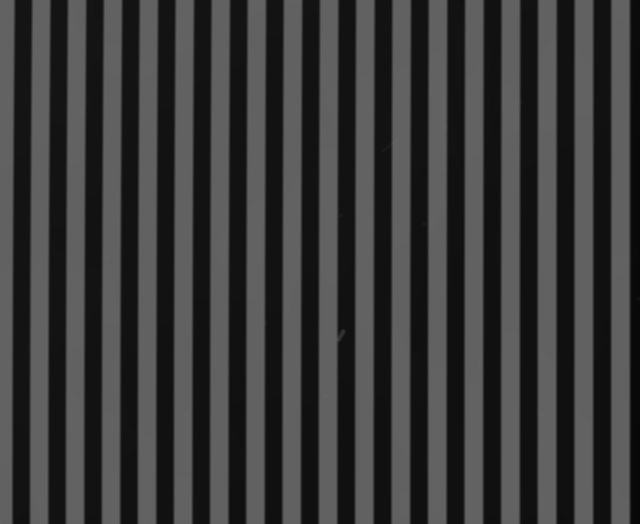
Give the GLSL for this pattern, as a Shadertoy shader.

```glsl
// Soft vertical grey and black bars, slightly tilted, with faint dust and scratches
#define BARS 17.866       // repeats across the width
#define OFFSET -0.349     // phase at the left edge
#define STRETCH -0.246    // slow widening of the bars to the right
#define TILT 0.065        // lean of the left bars, in repeats
#define DARK_WIDTH 0.487  // dark share of one repeat
#define SOFTNESS 0.055    // half width of the blurred edge, in repeats
#define LIGHT vec3(0.382)
#define DARK vec3(0.068)
#define DUST_CELLS 9.0    // dust cells per canvas height
#define DUST_AMOUNT 0.12  // share of cells holding a speck

vec3 hash3(vec2 cell) {
    vec3 q = vec3(dot(cell, vec2(127.1, 311.7)),
                  dot(cell, vec2(269.5, 183.3)),
                  dot(cell, vec2(419.2, 371.9)));
    return fract(sin(q) * 43758.5);
}

float segmentDistance(vec2 p, vec2 a, vec2 b) {
    vec2 ab = b - a;
    float t = clamp(dot(p - a, ab) / dot(ab, ab), 0.0, 1.0);
    return length(p - a - ab * t);
}

// Coverage of the dark bars, from 0 to 1
float darkBars(vec2 uv) {
    float phase = OFFSET + BARS * uv.x + STRETCH * uv.x * uv.x;
    phase -= TILT * (1.0 - uv.x) * uv.y * uv.y;
    float d = abs(fract(phase - 0.5 * DARK_WIDTH + 0.5) - 0.5) - 0.5 * DARK_WIDTH;
    float blur = max(SOFTNESS, fwidth(phase));
    return 1.0 - smoothstep(-blur, blur, d);
}

// Sparse specks, one possible in each cell
float dust(vec2 p) {
    vec2 g = p * DUST_CELLS;
    vec2 base = floor(g);
    float sum = 0.0;
    for (int j = -1; j <= 1; j++) {
        for (int i = -1; i <= 1; i++) {
            vec2 cell = base + vec2(i, j);
            vec3 h = hash3(cell);
            float present = 1.0 - step(DUST_AMOUNT, h.z);
            float d = length(g - cell - h.xy);
            sum += present * (1.0 - smoothstep(0.01, 0.06, d));
        }
    }
    return sum;
}

// Two small marks: a short smudge and a faint hairline
float scratches(vec2 p) {
    float smudge = segmentDistance(p, vec2(0.646, 0.352), vec2(0.655, 0.367));
    float hair = segmentDistance(p, vec2(0.731, 0.712), vec2(0.757, 0.732));
    return 0.13 * (1.0 - smoothstep(0.001, 0.007, smudge))
         + 0.03 * (1.0 - smoothstep(0.0, 0.005, hair));
}

// Gentle uneven tone from layered sines
float mottle(vec2 p) {
    float sum = 0.0;
    float amp = 0.5;
    for (int i = 0; i < 4; i++) {
        sum += amp * sin(p.x * 7.0 + 1.7 * sin(p.y * 5.0)) * sin(p.y * 6.0 + p.x);
        p = mat2(1.6, 1.2, -1.2, 1.6) * p + 2.3;
        amp *= 0.5;
    }
    return sum;
}

void mainImage(out vec4 fragColor, in vec2 fragCoord) {
    vec2 uv = fragCoord / iResolution.xy;
    vec2 p = fragCoord / iResolution.y;
    float bar = darkBars(uv);

    // Dark bars deepen toward the lower right
    vec3 darkTone = DARK + 0.012 * (0.5 - uv.x) + 0.01 * (uv.y - 0.5);
    darkTone -= 0.025 * smoothstep(0.965, 0.995, uv.x);
    vec3 color = mix(LIGHT, darkTone, bar);

    // Wear shows mostly on the dark bars
    color += 0.004 * mottle(p);
    color += mix(0.3, 1.0, bar) * (scratches(p) + 0.025 * dust(p));
    fragColor = vec4(clamp(color, 0.0, 1.0), 1.0);
}
```
